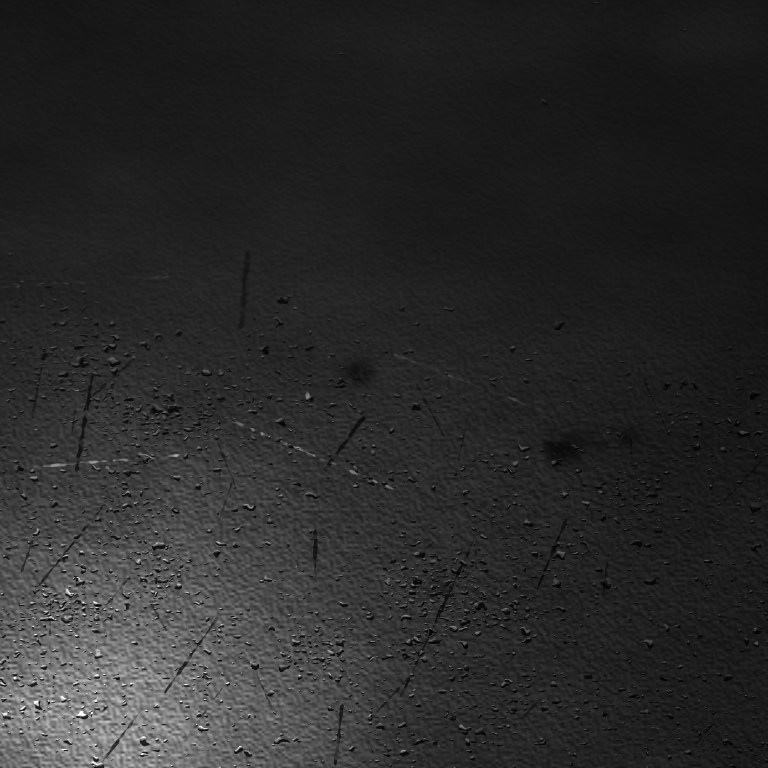
This texture is drawn by a WebGL 2 fragment shader. Its source:

```glsl
#version 300 es
precision highp float;
// A dark, worn sheet seen at a low angle: a pool of light at the lower left,
// fine grain, ragged scratches and hashed chips with a glint and a shadow.
// Focus softens with height, so relief fades toward the far edge.

#define BASE_LEVEL 0.080
#define WIDE_GLOW 0.145
#define CORE_GLOW 0.34
#define GRAIN_AMOUNT 0.46
#define CLOUD_AMOUNT 0.36
#define CHIP_SHADOW 0.8
#define CHIP_GLINT 1.9
#define DARK_SCRATCH 0.68
#define CHIP_LAYERS 3
#define STRAY_SCRATCHES 22

uniform vec2 u_resolution;
out vec4 fragColor;

float hash(vec2 p) {
    vec3 q = fract(p.xyx * vec3(0.1031, 0.1030, 0.0973));
    q += dot(q, q.yzx + 33.33);
    return fract((q.x + q.y) * q.z);
}

float noise(vec2 p) {
    vec2 i = floor(p), f = fract(p);
    f = f * f * (3.0 - 2.0 * f);
    return mix(mix(hash(i), hash(i + vec2(1, 0)), f.x),
               mix(hash(i + vec2(0, 1)), hash(i + vec2(1, 1)), f.x), f.y);
}

float fbm(vec2 p) {
    float sum = 0.0, amp = 0.5;
    for (int i = 0; i < 4; i++) {
        sum += amp * noise(p);
        p = p * 2.03 + 17.7;
        amp *= 0.55;
    }
    return sum;
}

// Soft elliptical spot, 1 at its centre.
float spot(vec2 p, vec2 center, vec2 radius) {
    vec2 d = (p - center) / radius;
    return exp(-dot(d, d));
}

// Ragged line from a to b, broken into beads by noise.
float scratch(vec2 p, vec2 a, vec2 b, float width, float blur) {
    vec2 ab = b - a;
    float t = clamp(dot(p - a, ab) / dot(ab, ab), 0.0, 1.0);
    float d = length(p - a - ab * t) + 0.003 * (noise(p * 170.0) - 0.4);
    float beads = smoothstep(0.25, 0.6, noise(p * 130.0 + a * 90.0));
    return (1.0 - smoothstep(width - blur, width + blur, d)) * mix(0.35, 1.0, beads);
}

// How likely a chip is: sparse everywhere, dense in worn clusters.
float wear(vec2 p) {
    float d = 0.07 + 0.20 * smoothstep(0.45, 0.75, noise(p * 11.0));
    d += 0.90 * spot(p, vec2(0.085, 0.205), vec2(0.05, 0.020));
    d += 0.70 * spot(p, vec2(0.205, 0.25), vec2(0.032, 0.04));
    d += 0.60 * spot(p, vec2(0.24, 0.46), vec2(0.06, 0.04));
    d += 0.70 * spot(p, vec2(0.56, 0.235), vec2(0.055, 0.04));
    d += 0.55 * spot(p, vec2(0.65, 0.20), vec2(0.06, 0.03));
    d += 0.65 * spot(p, vec2(0.41, 0.15), vec2(0.045, 0.035));
    d += 0.45 * spot(p, vec2(0.54, 0.15), vec2(0.04, 0.03));
    d += 0.40 * spot(p, vec2(0.09, 0.52), vec2(0.08, 0.04));
    d += 0.50 * spot(p, vec2(0.50, 0.37), vec2(0.03, 0.02));
    d += 0.45 * spot(p, vec2(0.83, 0.36), vec2(0.05, 0.025));
    return d * (1.0 - smoothstep(0.45, 0.70, p.y + 0.10 * p.x));
}

// One grid of chips: x is the glint, y the shadow below it.
vec2 chips(vec2 p, float scale, float density, float blur) {
    vec2 q = p * scale * vec2(1.0, 1.25);
    q += 0.5 * vec2(noise(p * 150.0), noise(p * 150.0 + 41.0));
    vec2 id = floor(q) + scale;
    float present = step(hash(id), density);
    vec2 f = fract(q) - 0.5 - 0.35 * (vec2(hash(id + 7.3), hash(id + 19.1)) - 0.5);
    float size = hash(id + 31.7), r = mix(0.10, 0.25, size * size);
    float aa = blur * scale;
    float glint = 1.0 - smoothstep(0.6 * r - aa, 0.8 * r + aa, length(f * vec2(0.75, 1.1) - vec2(0.1, 0.25) * r));
    float shade = 1.0 - smoothstep(r - aa, r + aa, length(f * vec2(0.7, 1.0) + vec2(-0.3, 0.7) * r));
    return present * vec2(glint * mix(0.25, 1.0, hash(id + 53.9)), shade);
}

void main() {
    vec2 p = gl_FragCoord.xy / u_resolution;
    float far = smoothstep(0.3, 0.75, p.y);
    float blur = 0.55 / u_resolution.y + mix(0.0002, 0.002, far);

    // Light pool and cloudy finish
    float glow = BASE_LEVEL + WIDE_GLOW * spot(p, vec2(0.2, 0.19), vec2(0.58, 0.47))
               + CORE_GLOW * spot(p, vec2(0.13, 0.01), vec2(0.27, 0.25));
    float lum = glow * (1.0 + CLOUD_AMOUNT * (fbm(p * vec2(7.0, 13.0)) - 0.5));
    lum += 0.03 * spot(p, vec2(0.5, 0.95), vec2(0.25, 0.06)) + 0.03 * spot(p, vec2(0.93, 0.95), vec2(0.08, 0.04));

    // Fine grain, lit from the far side
    vec2 g = p * vec2(230.0, 300.0);
    float grain = noise(g) - noise(g + vec2(0.4, 0.9)) + 0.5 * (noise(g.yx * 0.7) - 0.5);
    lum *= 1.0 + GRAIN_AMOUNT * grain * mix(1.0, 0.3, far);

    // Dull smudges
    float smudge = spot(p, vec2(0.73, 0.415), vec2(0.035, 0.02)) + spot(p, vec2(0.80, 0.43), vec2(0.03, 0.012))
                 + spot(p, vec2(0.467, 0.515), vec2(0.018, 0.016)) + spot(p, vec2(0.56, 0.23), vec2(0.02, 0.012));
    lum *= 1.0 - 0.65 * min(smudge, 1.0) * smoothstep(0.3, 0.65, fbm(p * 60.0));

    // Long dark cuts
    float cut = scratch(p, vec2(0.12, 0.51), vec2(0.10, 0.39), 0.0028, blur);
    cut = max(cut, 0.6 * scratch(p, vec2(0.322, 0.668), vec2(0.315, 0.577), 0.004, blur));
    cut = max(cut, scratch(p, vec2(0.473, 0.456), vec2(0.423, 0.388), 0.0026, blur));
    cut = max(cut, scratch(p, vec2(0.618, 0.30), vec2(0.523, 0.095), 0.0018, blur));
    cut = max(cut, scratch(p, vec2(0.737, 0.323), vec2(0.70, 0.234), 0.0022, blur));
    cut = max(cut, scratch(p, vec2(0.133, 0.339), vec2(0.046, 0.232), 0.0015, blur));
    cut = max(cut, scratch(p, vec2(0.283, 0.195), vec2(0.215, 0.099), 0.0016, blur));
    cut = max(cut, scratch(p, vec2(0.182, 0.073), vec2(0.133, 0.008), 0.0018, blur));
    cut = max(cut, scratch(p, vec2(0.445, 0.08), vec2(0.437, 0.005), 0.002, blur));
    cut = max(cut, scratch(p, vec2(0.411, 0.31), vec2(0.41, 0.25), 0.002, blur));

    // Long bright scrapes
    float scrape = scratch(p, vec2(0.30, 0.453), vec2(0.515, 0.362), 0.0013, blur);
    scrape = max(scrape, scratch(p, vec2(0.045, 0.392), vec2(0.24, 0.408), 0.0013, blur));
    scrape = max(scrape, 0.6 * scratch(p, vec2(0.0, 0.626), vec2(0.26, 0.642), 0.0012, blur));
    scrape = max(scrape, 0.6 * scratch(p, vec2(0.514, 0.538), vec2(0.71, 0.464), 0.0012, blur));
    scrape *= smoothstep(0.3, 0.7, noise(p * 140.0 + 5.0));

    // Stray scratches, mostly steep
    for (int i = 0; i < STRAY_SCRATCHES; i++) {
        vec2 k = vec2(float(i) * 3.7, 11.3);
        vec2 a = vec2(hash(k), 0.5 * hash(k + 5.1));
        float angle = mix(0.5, 2.1, hash(k + 9.7));
        vec2 b = a + mix(0.03, 0.10, hash(k + 2.9)) * vec2(cos(angle), sin(angle));
        cut = max(cut, 0.7 * scratch(p, a, b, 0.0012, blur));
    }
    lum *= 1.0 - DARK_SCRATCH * cut;
    float shine = 0.10 + 0.75 * (glow - BASE_LEVEL);
    lum += 1.6 * shine * scrape;

    // Chips from coarse to fine
    float density = wear(p), scale = 50.0;
    for (int i = 0; i < CHIP_LAYERS; i++) {
        vec2 chip = chips(p, scale, density, blur);
        lum = lum * (1.0 - CHIP_SHADOW * chip.y) + CHIP_GLINT * shine * chip.x;
        scale *= 1.5;
    }
    fragColor = vec4(vec3(clamp(lum, 0.0, 1.0)), 1.0);
}
```
